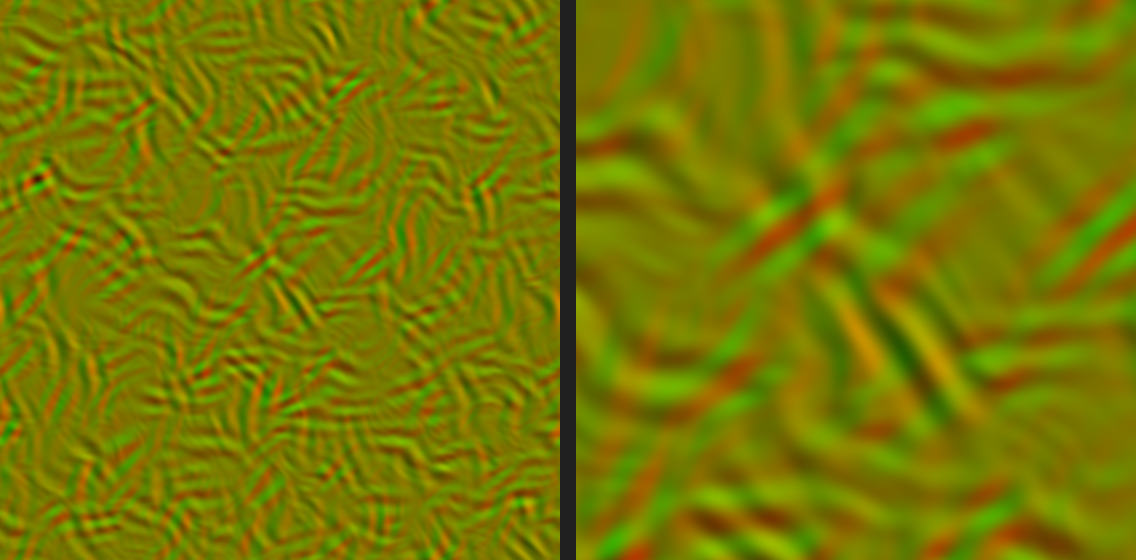
Left, the full canvas; right, a detail of the centre.
A three.js fragment shader for this texture map:

```glsl
varying vec2 vUv;

#define TAU 6.2831853
#define CELLS 12.0
#define FINE_CELLS 22.0
#define WAVES_PER_CELL 2.3
#define KERNELS 3
#define SQUEEZE 1.3
#define BASE_SLOPE vec2(0.472, 0.474)
#define SLOPE_GAIN vec2(0.198, 0.186)
#define FINE_GAIN 0.2
#define BEND 0.004
#define TURN 1.4
#define JITTER 1.3

vec3 hash3(vec3 p) {
  p = fract(p * vec3(0.1031, 0.1030, 0.0973));
  p += dot(p, p.yxz + 33.33);
  return fract((p.xxy + p.yxx) * p.zyx);
}

// Periodic direction field shared by neighbouring packets
float flowAngle(vec2 uv) {
  float turn = sin(TAU * dot(uv, vec2(3.0, 2.0)) + 0.8);
  turn += sin(TAU * dot(uv, vec2(-2.0, 4.0)) + 2.9);
  turn += sin(TAU * dot(uv, vec2(5.0, -1.0)) + 4.4);
  turn += sin(TAU * dot(uv, vec2(1.0, 5.0)) + 1.7);
  return TURN * turn;
}

// Slope of one wave packet; offset is measured in cells
vec2 wavePacket(vec2 offset, float flow, vec3 rnd) {
  float angle = flow + JITTER * (rnd.x - 0.5);
  vec2 normal = vec2(cos(angle), sin(angle));
  float across = dot(offset, normal);
  float along = dot(offset, vec2(-normal.y, normal.x));
  float r2 = along * along + SQUEEZE * SQUEEZE * across * across;
  float fade = max(1.0 - r2, 0.0);
  float waves = WAVES_PER_CELL * mix(0.8, 1.25, fract(rnd.z * 7.0));
  float strength = mix(0.35, 1.0, rnd.z);
  return normal * strength * fade * fade * fade * cos(TAU * (across * waves + rnd.y));
}

// Sum of packets scattered over a wrapping grid
vec2 rippleSlope(vec2 uv, float cells, float seed) {
  vec2 p = uv * cells;
  vec2 home = floor(p);
  vec2 slope = vec2(0.0);
  for (int y = -1; y <= 1; y++) {
    for (int x = -1; x <= 1; x++) {
      vec2 cell = home + vec2(float(x), float(y));
      vec2 wrapped = mod(cell, cells);
      for (int k = 0; k < KERNELS; k++) {
        float id = seed + float(k) * 17.0;
        vec2 center = cell + hash3(vec3(wrapped, id)).xy;
        vec3 rnd = hash3(vec3(wrapped, id + 7.0));
        slope += wavePacket(p - center, flowAngle(center / cells), rnd);
      }
    }
  }
  return slope;
}

// Gentle periodic warp that curves the bands
vec2 bend(vec2 uv) {
  vec2 a = sin(TAU * (uv.yx * 6.0 + uv * vec2(2.0, -3.0)) + vec2(0.7, 2.1));
  vec2 b = sin(TAU * (uv.yx * 9.0 - uv * vec2(4.0, 5.0)) + vec2(3.9, 1.3));
  return uv + BEND * (a + 0.6 * b);
}

void main() {
  vec2 uv = bend(vUv);
  vec2 slope = rippleSlope(uv, CELLS, 3.0);
  slope += FINE_GAIN * rippleSlope(uv, FINE_CELLS, 71.0);

  // Horizontal slope in red, vertical slope in green
  vec2 color = BASE_SLOPE + SLOPE_GAIN * slope;
  gl_FragColor = vec4(clamp(color, 0.0, 1.0), 0.0, 1.0);
}
```
